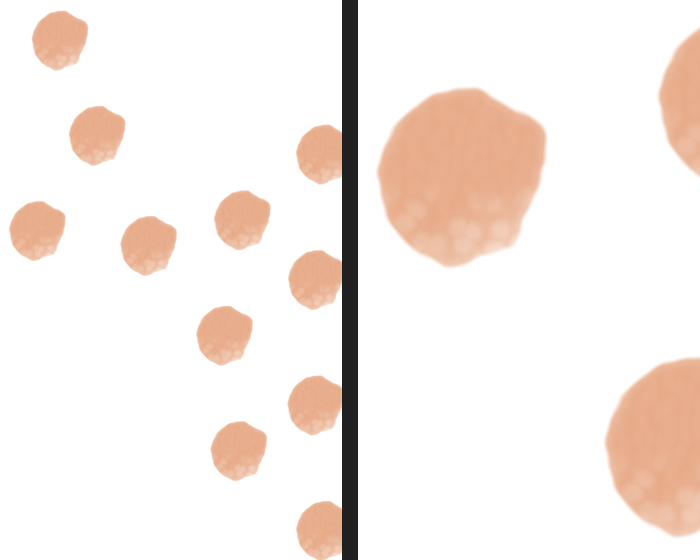
Left: the whole. Right: its middle third, enlarged.
A Shadertoy shader for this pattern:

```glsl
// Peach watercolour dabs scattered over white paper. Columns of dabs fan out
// from a narrow waist, swayed by sines; each dab is an ellipse trimmed by
// straight brush edges and tinted with cellular pigment blotches.

const vec3 PAPER = vec3(1.0);
const vec3 PEACH = vec3(0.907, 0.672, 0.540);
const vec3 WASH = vec3(0.965, 0.865, 0.805);
const float DAB_RADIUS = 0.052;   // fraction of canvas height
const float EDGE_SOFTNESS = 0.035; // fraction of dab radius

vec2 hash2(vec2 p) {
    vec3 q = fract(p.xyx * vec3(0.1031, 0.1030, 0.0973));
    q += dot(q, q.yzx + 33.33);
    return fract((q.xx + q.yz) * q.zy);
}

// Distance to the nearest random cell point.
float cellNoise(vec2 p) {
    vec2 cell = floor(p), f = p - cell;
    float nearest = 2.0;
    for (int y = -1; y <= 1; y++)
        for (int x = -1; x <= 1; x++) {
            vec2 o = vec2(x, y);
            nearest = min(nearest, length(o + hash2(cell + o + 17.0) - f));
        }
    return nearest;
}

float smoothMax(float a, float b, float k) {
    float h = max(k - abs(a - b), 0.0) / k;
    return max(a, b) + h * h * k * 0.25;
}

float halfPlane(vec2 p, vec2 normal, float offset) {
    return dot(p, normal) - offset;
}

// Signed distance of one dab, in units of its radius.
float dabDistance(vec2 p) {
    p += 0.012 * sin(p.yx * 11.0 + vec2(0.4, 2.1)) + 0.006 * sin(p.yx * 23.0);
    float d = (length((p - vec2(0.15, 0.0)) / vec2(1.10, 1.05)) - 1.0) * 1.07;
    d = smoothMax(d, halfPlane(p, vec2(0.467, 0.885), 0.98), 0.08);
    d = smoothMax(d, halfPlane(p, vec2(1.0, 0.0), 0.95), 0.08);
    d = smoothMax(d, halfPlane(p, vec2(0.927, -0.375), 0.84), 0.06);
    return smoothMax(d, halfPlane(p, vec2(0.365, -0.93), 0.92), 0.06);
}

// Pigment thins toward the lower right, in blotches and along the rim.
vec3 dabColor(vec2 p, float d) {
    float low = smoothstep(0.25, 1.05, dot(p, vec2(0.5, -0.86)));
    float blotch = 1.0 - smoothstep(0.15, 0.55, cellNoise(p * 3.2));
    float grain = 1.0 - smoothstep(0.1, 0.8, cellNoise(p * vec2(9.0, 5.0)));
    float lowerHalf = smoothstep(0.1, -0.55, p.y);
    float rim = smoothstep(-0.13, 0.0, d);
    float thin = 0.48 * low + 0.30 * blotch * lowerHalf
               + 0.07 * grain + 0.22 * rim;
    return mix(PEACH, WASH, clamp(thin, 0.0, 1.0));
}

// Dab centre in canvas heights, with y measured down from the top.
vec2 dabCentre(float column, float row) {
    float sway = 0.06 * exp2(-0.85 * column)
               * sin(2.2 * row + 2.0 + 1.25 * column);
    float middle = 0.243 + column * (0.2145 - 0.018 * column);
    float spacing = 0.17 + 0.018 * column;
    return vec2(0.119 + 0.15 * column + sway, middle + spacing * row);
}

void mainImage(out vec4 fragColor, in vec2 fragCoord) {
    vec2 uv = fragCoord / iResolution.y;
    float soft = max(EDGE_SOFTNESS, 0.7 / (iResolution.y * DAB_RADIUS));
    vec3 color = PAPER;

    for (int column = 0; column < 4; column++) {
        int reach = abs(column - 1); // rows on either side of the middle
        for (int row = -reach; row <= reach; row++) {
            vec2 centre = dabCentre(float(column), float(row));
            vec2 p = (uv - vec2(centre.x, 1.0 - centre.y)) / DAB_RADIUS;
            if (dot(p, p) > 2.5) continue;
            float d = dabDistance(p);
            float cover = 1.0 - smoothstep(-soft, soft, d);
            color = mix(color, dabColor(p, d), cover);
        }
    }
    fragColor = vec4(color, 1.0);
}
```
